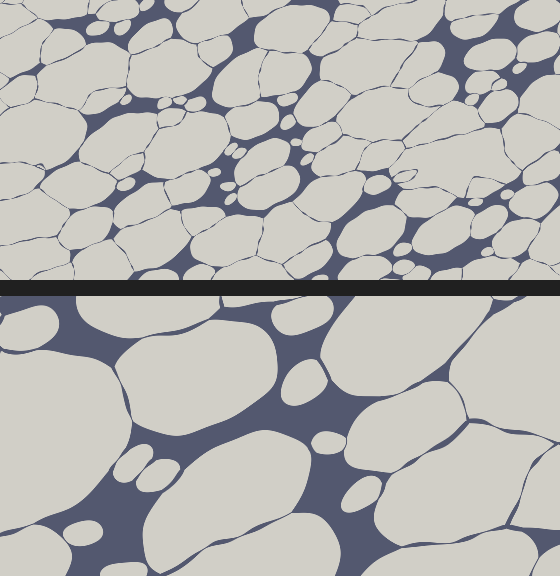
Top, the full canvas; bottom, a detail of the centre.
This pattern is drawn by a Shadertoy shader. Its source:

```glsl
// Packed, tilted oval grains on a slate ground, with open pores between them.
// A jittered lattice of ellipses is split cell by cell where grains meet;
// a finer lattice then fits small grains into the pores that remain.

const float TILT = 0.38;
const vec2 STRETCH = vec2(1.75, 1.0);
const float COARSE = 0.13;
const float FINE = 0.058;

// The two lowest ellipse fields: x = signed distance, yz = its gradient
struct Contact { vec3 first; vec3 second; };

vec3 hash3(vec2 cell) {
    vec3 h = fract(cell.xyx * vec3(0.1031, 0.1030, 0.0973));
    h += dot(h, h.yxz + 33.33);
    return fract((h.xxy + h.yzz) * h.zyx);
}

mat2 turn(float a) {
    return mat2(cos(a), sin(a), -sin(a), cos(a));
}

vec3 ellipse(vec2 offset, float radius, float aspect, float angle) {
    mat2 frame = turn(angle);
    vec2 shape = vec2(aspect, 1.0);
    vec2 e = (offset * frame) / (radius * shape);
    float k = max(length(e), 1e-4);
    return vec3((k - 1.0) * radius, frame * (e / (k * shape)));
}

void insert(inout Contact c, vec3 field) {
    if (field.x < c.first.x) {
        c.second = c.first;
        c.first = field;
    } else if (field.x < c.second.x) {
        c.second = field;
    }
}

// Lattice coordinates along the tilted, stretched axes, and back
vec2 toLattice(vec2 p, float pitch) {
    return (p * turn(TILT)) / (pitch * STRETCH);
}

vec2 fromLattice(vec2 q, float pitch) {
    return turn(TILT) * (q * pitch * STRETCH);
}

// Main grains: many medium ones, a few large
Contact mainGrains(vec2 p) {
    Contact c = Contact(vec3(9.0, 1.0, 0.0), vec3(9.0, 0.0, 1.0));
    vec2 base = floor(toLattice(p, COARSE));
    for (int j = -1; j <= 1; j++)
    for (int i = -1; i <= 1; i++) {
        vec2 cell = base + vec2(i, j);
        vec3 place = hash3(cell + 71.0);
        vec3 form = hash3(cell + 139.0);
        vec2 centre = fromLattice(cell + 0.5 + 0.6 * (place.xy - 0.5), COARSE);
        float radius = COARSE * mix(0.38, 1.0, form.x * form.x);
        insert(c, ellipse(p - centre, radius, mix(1.5, 2.0, form.y),
                          TILT + 0.6 * (form.z - 0.5)));
    }
    return c;
}

// Small grains, each sized by the clearance at its centre
void fillPores(vec2 p, inout Contact c) {
    vec2 base = floor(toLattice(p, FINE));
    for (int j = -1; j <= 1; j++)
    for (int i = -1; i <= 1; i++) {
        vec2 cell = base + vec2(i, j);
        vec3 h = hash3(cell + 307.0);
        vec2 centre = fromLattice(cell + 0.5 + 0.7 * (h.xy - 0.5), FINE);
        float clearance = min(mainGrains(centre).first.x, 0.04);
        if (clearance > 0.011)
            insert(c, ellipse(p - centre, 1.15 * clearance, 1.6,
                              TILT + 0.9 * (h.z - 0.5)));
    }
}

void mainImage(out vec4 fragColor, in vec2 fragCoord) {
    vec2 p = fragCoord / iResolution.y;
    float pixel = 1.0 / iResolution.y;

    // Slightly uneven outlines
    vec2 q = p + 0.004 * sin(p.yx * 31.0 + 2.0 * sin(p * 19.0))
               + 0.0015 * sin(p.yx * 97.0 + vec2(1.0, 4.0));

    Contact c = mainGrains(q);
    if (c.first.x > -0.025) fillPores(q, c);

    // Distance to the pore edge and to the thin, uneven seam between grains
    float pore = -c.first.x / max(length(c.first.yz), 0.2);
    float seam = (c.second.x - c.first.x)
               / max(length(c.second.yz - c.first.yz), 0.2);
    float gap = 0.0017 + 0.0011 * sin(p.x * 83.0 + 3.0 * sin(p.y * 67.0));
    float edge = min(pore, seam - gap);

    vec3 slate = vec3(0.325, 0.345, 0.435);
    vec3 stone = vec3(0.82, 0.81, 0.78);
    float grain = clamp(1.4 * edge / pixel + 0.5, 0.0, 1.0);
    fragColor = vec4(mix(slate, stone, grain), 1.0);
}
```
